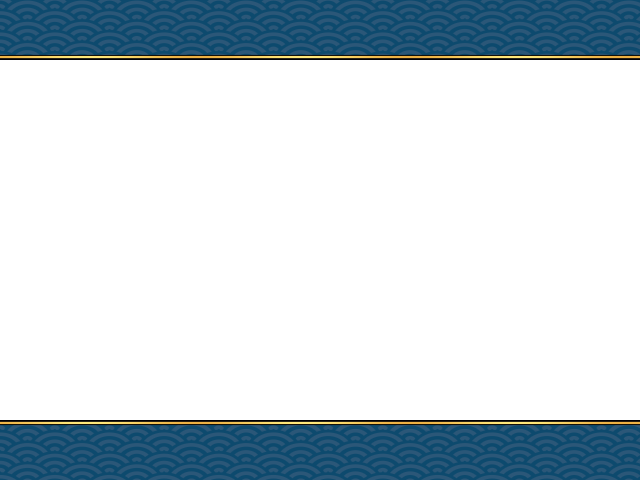
A WebGL 2 fragment shader for this background:

```glsl
#version 300 es
precision highp float;
// White panel between two blue bands of overlapping wave scales, edged in black and gold.
uniform vec2 u_resolution;
out vec4 outColor;

// Soft step whose edge is one pixel wide
float edge(float at, float value, float pixel) {
    return clamp((value - at) / pixel + 0.5, 0.0, 1.0);
}

// Rows of flattened concentric scales; y runs down and lower rows lie in front
vec3 waveScales(vec2 p, float pixel) {
    const vec2 radius = vec2(32.8, 25.5);
    const vec3 deepBlue = vec3(0.05, 0.29, 0.43);
    const vec3 paleBlue = vec3(0.17, 0.34, 0.47);
    float rowHeight = radius.y * 0.5;
    float firstRow = floor(p.y / rowHeight);
    float soft = pixel / radius.y;
    vec3 color = deepBlue;
    for (int i = -1; i <= 3; i++) {
        float row = firstRow + float(i);
        float shift = mod(row, 2.0) * radius.x;
        float x = mod(p.x - shift + radius.x, 2.0 * radius.x) - radius.x;
        float r = length(vec2(x, p.y - row * rowHeight) / radius);
        // Pale rings alternate with deep ones, ending in a deep rim
        float ringDistance = abs(fract(r * 3.0 + 0.13) - 0.5) / 3.0;
        float ring = 1.0 - edge(0.085, ringDistance, soft);
        color = mix(color, mix(deepBlue, paleBlue, ring), 1.0 - edge(1.0, r, soft));
    }
    return color;
}

void main() {
    // The canvas is 576 units tall
    float pixel = 576.0 / u_resolution.y;
    vec2 p = gl_FragCoord.xy * pixel;
    float depth = min(p.y, 576.0 - p.y);

    // Each band has its own vertical phase
    float down = 576.0 - p.y;
    float phase = down < 288.0 ? 23.0 : 528.5;
    vec3 color = waveScales(vec2(p.x - 33.0, down - phase), pixel);

    // Border lines, from the bands toward the middle
    float shine = 0.5 + 0.5 * cos(p.x * 0.0245 - 2.6);
    vec3 gold = mix(vec3(0.93, 0.69, 0.26), vec3(1.0, 0.91, 0.48), shine);
    color = mix(color, vec3(0.08, 0.07, 0.04), edge(65.9, depth, pixel));
    color = mix(color, gold, edge(67.2, depth, pixel));
    color = mix(color, vec3(0.0, 0.0, 0.02), edge(69.8, depth, pixel));
    color = mix(color, vec3(1.0), edge(72.0, depth, pixel));
    outColor = vec4(color, 1.0);
}
```
